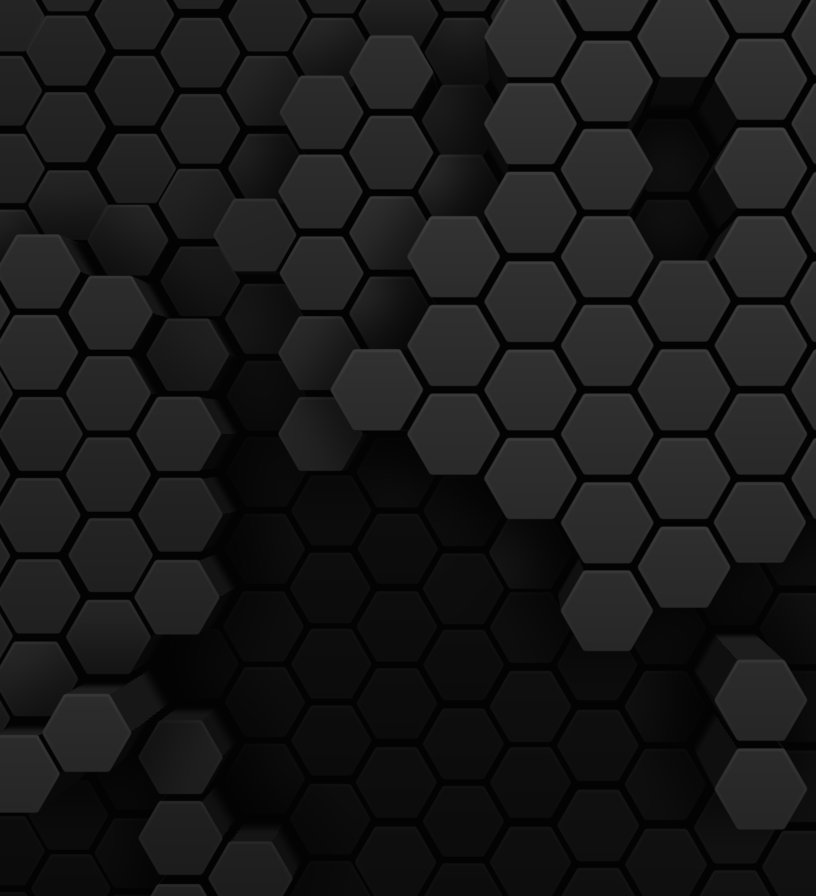
Write a Shadertoy shader that draws this background.

```glsl
// Dark relief of hexagonal prisms at varied heights, seen from above in perspective.

const float PITCH = 0.099;              // distance between neighbouring prisms
const float GAP = 0.0085;               // dark joint between prisms
const float ROUNDING = 0.005;           // corner radius of a prism
const float BEVEL = 0.0045;             // width of the lit rim
const float FLOOR_SCALE = 0.85;         // perspective scale of the lowest level
const int LEVELS = 32;                  // height steps, drawn from low to high
const float JITTER = 0.06;              // random height per prism
const vec2 VANISH = vec2(0.592, 0.518); // vanishing point
const vec2 ANCHOR = vec2(0.592, 0.565); // centre of one prism
const vec2 GRID = PITCH * vec2(1.7320508, 1.0);
const float JOINT_TONE = 0.012;
const float SHADE_TONE = 0.052;         // low prisms, bottom
const float DUSK_TONE = 0.125;          // low prisms, top
const float HIGH_TONE = 0.178;          // raised prisms

float hash(vec2 p) {
    vec3 q = fract(p.xyx * vec3(0.1031, 0.1030, 0.0973));
    q += dot(q, q.yzx + 33.33);
    return fract((q.x + q.y) * q.z);
}

// Centre of the hexagonal cell that contains p
vec2 cellCentre(vec2 p) {
    p -= ANCHOR;
    vec2 a = GRID * floor(p / GRID + 0.5);
    vec2 b = GRID * (floor(p / GRID) + 0.5);
    return ANCHOR + (length(p - a) < length(p - b) ? a : b);
}

vec2 cellId(vec2 centre) {
    return floor(2.0 * (centre - ANCHOR) / GRID + 0.5) + 100.0;
}

// Signed distance to a flat-topped hexagon
float hexDistance(vec2 p, float apothem) {
    const vec3 k = vec3(-0.8660254, 0.5, 0.5773503);
    p = abs(p);
    p -= 2.0 * min(dot(k.xy, p), 0.0) * k.xy;
    p -= vec2(clamp(p.x, -k.z * apothem, k.z * apothem), apothem);
    return length(p) * sign(p.y);
}

float mound(vec2 p, vec2 centre, vec2 radius) {
    return smoothstep(1.04, 0.96, length((p - centre) / radius));
}

// Landscape height of the prism at a cell centre, 0 to 1 in whole levels
float prismHeight(vec2 c) {
    float h = 0.06 + 0.2 * c.x * (1.0 - c.y);
    h = max(h, 0.40 * mound(c, vec2(0.39, 0.753), vec2(0.143, 0.273)));
    h = max(h, 0.44 * mound(c, vec2(0.0, 0.44), vec2(0.189, 0.352)));
    h = max(h, 0.74 * mound(c, vec2(0.026, 0.134), vec2(0.072)));
    h = max(h, 0.42 * mound(c, vec2(0.18, 0.0), vec2(0.075, 0.15)));
    h = max(h, mound(c, vec2(0.85, 0.167), vec2(0.06, 0.09)));
    // Large plateau bounded by three slanted lines
    float inside = min(min(c.y - 0.8495 + 0.8 * c.x, c.y + 0.144 - 0.6 * c.x),
                       2.2 * c.x - 0.3094 - c.y);
    h = max(h, smoothstep(-0.02, 0.012, inside));
    h = mix(h, 0.3, mound(c, vec2(0.764, 0.814), vec2(0.05, 0.08)));
    h += JITTER * (hash(cellId(c)) - 0.5);
    return floor(clamp(h, 0.0, 1.0) * float(LEVELS) + 0.5) / float(LEVELS);
}

vec2 sideNormal(float index) {
    float angle = (index + 0.5) * 1.0471976;
    return vec2(cos(angle), sin(angle));
}

float faceTone(vec2 c, float h) {
    float low = mix(SHADE_TONE, DUSK_TONE, smoothstep(0.4, 0.75, c.y));
    float tone = mix(low, HIGH_TONE, smoothstep(0.1, 0.6, h));
    return tone * mix(0.86, 1.08, c.y) * (0.97 + 0.06 * hash(cellId(c) + 7.0));
}

// Top face: soft gradient, shadows from taller neighbours, lit rim
float shadeTop(vec2 local, vec2 c, float h, float d) {
    float tone = faceTone(c, h) * (1.0 + 0.16 * local.y / PITCH);
    for (int i = 0; i < 6; i++) {
        vec2 n = sideNormal(float(i));
        float rise = clamp(3.0 * (prismHeight(c + n * PITCH) - h) - 0.2, 0.0, 1.0);
        tone *= 1.0 - 0.5 * rise * smoothstep(-0.4, 0.55, dot(local, n) / PITCH);
    }
    float rim = smoothstep(-BEVEL, -0.5 * BEVEL, d);
    return tone * (1.0 + rim * (0.12 + 0.25 * local.y / PITCH));
}

// Side wall: lit from above, dark where a neighbour closes it in
float shadeSide(vec2 local, vec2 c, float h, float level) {
    vec2 n = sideNormal(floor(atan(local.y, local.x) / 1.0471976));
    float exposed = smoothstep(0.0, 0.2, level - prismHeight(c + n * PITCH));
    float light = 0.22 + 0.5 * max(dot(n, vec2(0.2, 0.98)), 0.0);
    return mix(JOINT_TONE, faceTone(c, h) * light, exposed);
}

void mainImage(out vec4 fragColor, in vec2 fragCoord) {
    vec2 p = fragCoord / iResolution.y;
    float pixel = 1.0 / iResolution.y;
    float tone = JOINT_TONE;

    // Stack slices of the prisms from the floor up to the viewer
    for (int i = 0; i <= LEVELS; i++) {
        float level = float(i) / float(LEVELS);
        vec2 q = VANISH + (p - VANISH) / mix(FLOOR_SCALE, 1.0, level);
        vec2 c = cellCentre(q);
        vec2 local = q - c;
        float d = hexDistance(local, 0.5 * (PITCH - GAP) - ROUNDING) - ROUNDING;
        if (d > pixel) continue;
        float h = prismHeight(c);
        if (level > h + 0.001) continue;
        float slice = level > h - 0.001 ? shadeTop(local, c, h, d)
                                        : shadeSide(local, c, h, level);
        tone = mix(tone, slice, smoothstep(pixel, -pixel, d));
    }
    fragColor = vec4(vec3(tone), 1.0);
}
```
